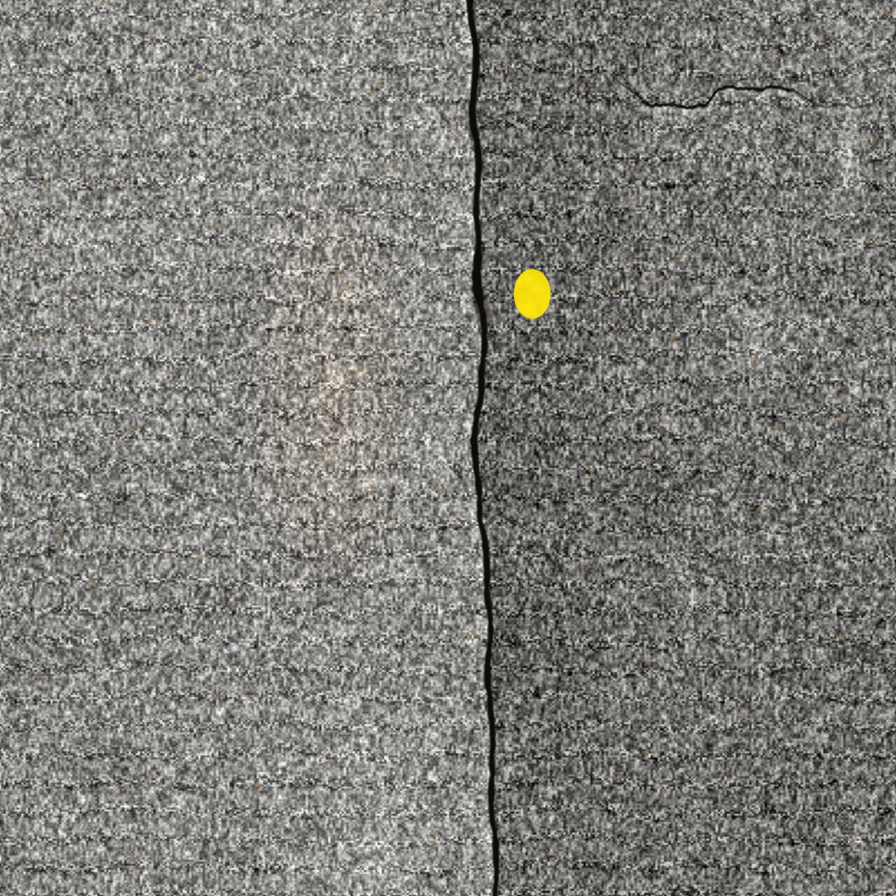
Write a Shadertoy shader that draws this texture.

```glsl
// Two weathered concrete slabs split by a dark vertical crack, with a yellow paint dot.
#define LEFT_TONE 0.545
#define RIGHT_TONE 0.435
#define GRAIN 0.66
#define ROWS 31.5
#define CRACK_WIDTH 0.0036
#define DOT_CENTER vec2(0.594, 0.672)
#define DOT_RADII vec2(0.0205, 0.0277)
#define DOT_COLOR vec3(0.97, 0.88, 0.06)

float hash(vec2 p) {
    vec3 q = fract(vec3(p.xyx) * 0.1031);
    q += dot(q, q.yzx + 33.33);
    return fract((q.x + q.y) * q.z);
}

float noise(vec2 p) {
    vec2 i = floor(p), f = fract(p);
    f = f * f * (3.0 - 2.0 * f);
    return mix(mix(hash(i), hash(i + vec2(1, 0)), f.x),
               mix(hash(i + vec2(0, 1)), hash(i + vec2(1, 1)), f.x), f.y);
}

float fbm(vec2 p) {
    float sum = 0.0, amp = 0.5;
    for (int i = 0; i < 4; i++) {
        sum += amp * (noise(p) - 0.5);
        p = p * 2.03 + 17.1;
        amp *= 0.5;
    }
    return sum;
}

float bump(float x, float center, float width) {
    float d = (x - center) / width;
    return exp(-d * d);
}

float patchAt(vec2 p, vec2 center, vec2 radii) {
    vec2 d = (p - center) / radii;
    return exp(-dot(d, d));
}

// Horizontal position of the main crack; t runs from top to bottom.
float crackX(float t) {
    float x = 0.527 + 0.026 * t;
    x += 0.0032 * sin(50.3 * (t - 0.03)) * (1.0 - smoothstep(0.2, 0.28, t));
    x += 0.0045 * bump(t, 0.375, 0.03) - 0.0035 * bump(t, 0.31, 0.03);
    x -= 0.0115 * bump(t, 0.5, 0.045) + 0.005 * bump(t, 0.575, 0.03);
    x += 0.0022 * sin(48.0 * (t - 0.66)) * smoothstep(0.62, 0.7, t);
    return x + 0.004 * fbm(vec2(t * 45.0, 3.0));
}

// Depth below the top edge of the thin side crack.
float branchY(float x) {
    float shelf = smoothstep(0.785, 0.803, x) * (1.0 - smoothstep(0.87, 0.93, x));
    float y = 0.118 - 0.02 * shelf - 0.042 * (1.0 - smoothstep(0.66, 0.74, x));
    return y + 0.012 * fbm(vec2(x * 65.0, 8.0));
}

float line(float d, float halfWidth, float soft) {
    return 1.0 - smoothstep(halfWidth - soft, halfWidth + soft, abs(d));
}

void mainImage(out vec4 fragColor, in vec2 fragCoord) {
    vec2 uv = fragCoord / iResolution.xy;
    float aa = 0.8 / iResolution.y;
    float t = 1.0 - uv.y;
    vec2 p = vec2(uv.x, t);
    float side = uv.x - crackX(t);
    float right = smoothstep(-aa, aa, side);

    // Broad tone of the two slabs
    float tone = mix(LEFT_TONE, RIGHT_TONE, right);
    tone += 0.07 * fbm(p * 7.0) + 0.05 * fbm(p * 24.0);
    tone += right * (0.035 * smoothstep(0.62, 0.85, uv.x) * (1.0 - t)
          - 0.035 * patchAt(p, vec2(0.58, 0.55), vec2(0.12, 0.4)));
    tone -= 0.03 * (1.0 - right) * bump(uv.x, 0.0, 0.15) * t;

    // Pale stains
    tone += 0.18 * patchAt(p, vec2(0.947, 0.165), vec2(0.014, 0.055));
    tone += 0.13 * patchAt(p, vec2(0.75, 0.13), vec2(0.022, 0.022));
    tone += 0.12 * patchAt(p, vec2(0.85, 0.38), vec2(0.035, 0.035));
    tone += 0.05 * patchAt(p, vec2(0.38, 0.47), vec2(0.06, 0.13));
    tone += 0.06 * patchAt(p, vec2(0.41, 0.95), vec2(0.04, 0.08));

    // Stretched grain with sharper speckle along the brushed rows
    float rowPhase = t * ROWS + 0.7 * fbm(vec2(uv.x * 18.0, t * 12.0));
    float row = bump(fract(rowPhase), 0.5, 0.2);
    float smear = noise(p * vec2(330.0, 190.0)) - 0.5;
    float fine = noise(p * vec2(400.0, 430.0) + 71.0) - 0.5;
    float grain = mix(smear, fine * 1.25, 0.35 + 0.5 * row);
    grain += 0.25 * (noise(p * 150.0 + 9.0) - 0.5);
    tone += GRAIN * grain * (1.0 + 0.3 * max(grain, 0.0));
    float groove = noise(vec2(uv.x * 130.0, floor(rowPhase) * 7.0));
    tone -= 0.14 * bump(fract(rowPhase), 0.62, 0.09) * smoothstep(0.35, 0.8, groove);
    vec3 col = tone * vec3(1.005, 1.0, 0.972);
    col += vec3(0.025, 0.005, -0.015) * patchAt(p, vec2(0.37, 0.44), vec2(0.07, 0.18));

    // Scattered tan and white grit
    vec2 cell = floor(p * 110.0);
    float seed = hash(cell + 41.0);
    vec2 jitter = 0.3 + 0.4 * vec2(hash(cell + 5.0), hash(cell + 9.0));
    float grit = 1.0 - smoothstep(0.15, 0.38, length(fract(p * 110.0) - jitter));
    vec3 gritColor = mix(vec3(0.62, 0.46, 0.3), vec3(0.88), step(0.993, seed));
    col = mix(col, gritColor, grit * step(0.986, seed) * 0.7);
    float chips = patchAt(p, vec2(0.956, 0.435), vec2(0.004)) + patchAt(p, vec2(0.262, 0.723), vec2(0.005));
    col = mix(col, vec3(0.87, 0.9, 0.92), min(chips, 1.0));

    // Thin side cracks
    float branch = t - branchY(uv.x);
    float strength = smoothstep(0.65, 0.74, uv.x) * (1.0 - 0.5 * smoothstep(0.87, 0.9, uv.x));
    strength *= 1.0 - smoothstep(0.965, 0.975, uv.x);
    col += 0.13 * strength * line(branch - 0.006, 0.003, 0.002);
    col *= 1.0 - 0.85 * strength * line(branch, 0.0017, 0.0013);
    float faint = t - 0.128 - 0.015 * fbm(vec2(uv.x * 50.0, 2.0));
    col *= 1.0 - 0.4 * line(faint, 0.001, 0.0012) * right * (1.0 - smoothstep(0.6, 0.65, uv.x));
    float hair = t - 0.046 + 0.19 * (uv.x - 0.42) - 0.02 * fbm(vec2(uv.x * 45.0, 6.0));
    col *= 1.0 - 0.3 * line(hair, 0.001, 0.0012) * (1.0 - right) * smoothstep(0.4, 0.44, uv.x);

    // Main crack with chipped rims
    float width = CRACK_WIDTH * (1.0 - 0.15 * t + 0.6 * bump(t, 0.315, 0.025) + 0.7 * fbm(vec2(t * 70.0, 31.0)));
    float spall = bump(t, 0.147, 0.018) + bump(t, 0.34, 0.025);
    col += 0.07 * line(side + 0.007, 0.004, 0.003) * (1.0 - right);
    col *= 1.0 - 0.55 * spall * line(side + 0.005, 0.003, 0.002);
    col = mix(col, vec3(0.3, 0.27, 0.24), 0.7 * bump(t, 0.345, 0.018) * line(side - 0.006, 0.004, 0.002));
    col = mix(col, vec3(0.045, 0.042, 0.038), line(side, width, 0.0009 + aa));

    // Yellow paint dot
    float dotDist = (length((uv - DOT_CENTER) / DOT_RADII) - 1.0) * DOT_RADII.x;
    vec3 paint = DOT_COLOR * (1.0 + 0.12 * fbm(p * 90.0));
    col = mix(col, paint, 1.0 - smoothstep(-aa, aa, dotDist));

    fragColor = vec4(clamp(col, 0.0, 1.0), 1.0);
}
```
